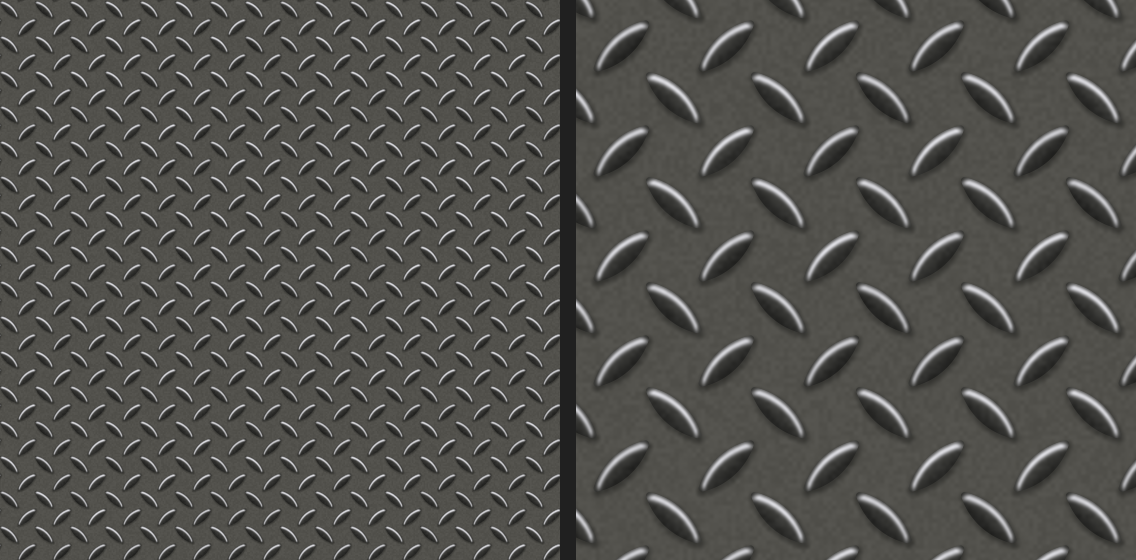
Left, the full canvas; right, a detail of the centre.
Give the GLSL for this texture, as a Shadertoy shader.

```glsl
// Steel tread plate: raised lens-shaped lugs leaning alternately left and right
// on a square lattice. Each lug is a rounded vesica distance field with a bright
// upper rim, a dark lower flank and a soft shadow; hashed grain covers the plate.

const float REPEATS = 16.0;                        // cells across and down
const vec2  LEFT_CENTER  = vec2(0.265, 0.735);     // lug leaning left, in cell units
const vec2  RIGHT_CENTER = vec2(0.765, 0.228);     // lug leaning right
const float LUG_ANGLE = 0.74;                      // radians above horizontal
const float HALF_LENGTH = 0.315;
const float HALF_WIDTH = 0.083;
const float ROUNDING = 0.032;
const vec2  SHADOW_SHIFT = vec2(0.008, -0.028);
const float SHADOW_STRENGTH = 0.55;
const float RIM_DEPTH = 0.042;                     // rim centre below the upper edge
const vec2  RIM_WIDTH = vec2(0.024, 0.036);        // at the lower and upper tip
const float GRAIN_SCALE = 384.0;
const float GRAIN_AMOUNT = 0.035;
const float LUG_VARIATION = 0.12;

const vec3 PLATE_COLOR  = vec3(0.322, 0.318, 0.298);
const vec3 SHADOW_COLOR = vec3(0.13, 0.13, 0.12);
const vec3 FLANK_COLOR  = vec3(0.205, 0.205, 0.195);
const vec3 RIM_COLOR    = vec3(0.86, 0.86, 0.88);

// Radius of the two arcs that bound a lug, and their distance from its axis
const float ARC_RADIUS = (HALF_LENGTH * HALF_LENGTH + HALF_WIDTH * HALF_WIDTH)
                       / (2.0 * HALF_WIDTH);
const float ARC_OFFSET = ARC_RADIUS - HALF_WIDTH;

float hash(vec2 p) {
    vec3 q = fract(p.xyx * 0.1031);
    q += dot(q, q.yzx + 33.33);
    return fract((q.x + q.y) * q.z);
}

float valueNoise(vec2 p) {
    vec2 cell = floor(p), f = fract(p);
    f = f * f * (3.0 - 2.0 * f);
    float low  = mix(hash(cell), hash(cell + vec2(1, 0)), f.x);
    float high = mix(hash(cell + vec2(0, 1)), hash(cell + vec2(1, 1)), f.x);
    return mix(low, high, f.y);
}

// Lug axes: x runs along the lug to its upper tip, y across to its upper edge
vec2 toLugAxes(vec2 p) {
    float c = cos(LUG_ANGLE), s = sin(LUG_ANGLE);
    return vec2(c * p.x + s * p.y, c * p.y - s * p.x);
}

float lugDistance(vec2 p) {
    p = abs(p);
    bool beyondTip = (p.x - HALF_LENGTH) * ARC_OFFSET > p.y * HALF_LENGTH;
    float d = beyondTip ? length(p - vec2(HALF_LENGTH, 0.0))
                        : length(p + vec2(0.0, ARC_OFFSET)) - ARC_RADIUS;
    return d - ROUNDING;
}

// Paints one lattice of lugs; lean is 1 for right and -1 for left
vec3 paintLugs(vec3 color, vec2 grid, vec2 center, float lean, float pixel) {
    vec2 q = grid - center + 0.5;
    vec2 id = mod(floor(q), REPEATS);
    vec2 local = fract(q) - 0.5;
    vec2 mirror = vec2(lean, 1.0);
    vec2 p = toLugAxes(local * mirror);
    float vary = hash(id + 17.0 * lean + 40.0) - 0.5;

    // Soft shadow below the lug
    float shadow = lugDistance(toLugAxes((local - SHADOW_SHIFT) * mirror));
    color = mix(color, SHADOW_COLOR,
                SHADOW_STRENGTH * (1.0 - smoothstep(-0.03, 0.055, shadow)));

    // Flank, darkest along its lower edge
    float d = lugDistance(p);
    float inside = 1.0 - smoothstep(-0.6 * pixel, 0.6 * pixel, d);
    float lift = smoothstep(-0.11, 0.03, p.y);
    vec3 lug = FLANK_COLOR * (mix(0.7, 1.12, lift) + LUG_VARIATION * vary);

    // Rim light follows the upper arc and thins toward the lower tip
    float along = clamp(0.5 + 0.5 * p.x / HALF_LENGTH, 0.0, 1.0);
    float depth = ARC_RADIUS + ROUNDING - length(p + vec2(0.0, ARC_OFFSET));
    float width = mix(RIM_WIDTH.x, RIM_WIDTH.y, along);
    float offset = (depth - RIM_DEPTH) / width;
    float rim = exp(-offset * offset) * mix(0.8, 1.0, smoothstep(0.0, 0.5, along));
    rim *= 1.0 - smoothstep(HALF_LENGTH - 0.05, HALF_LENGTH + 0.03, abs(p.x));
    lug = mix(lug, RIM_COLOR, rim * (1.0 + LUG_VARIATION * (vary - 0.5)));

    return mix(color, lug, inside);
}

void mainImage(out vec4 fragColor, in vec2 fragCoord) {
    vec2 uv = fragCoord / iResolution.y;
    vec2 grid = uv * REPEATS;
    float pixel = REPEATS / iResolution.y;

    vec3 color = PLATE_COLOR;
    color = paintLugs(color, grid, LEFT_CENTER, -1.0, pixel);
    color = paintLugs(color, grid, RIGHT_CENTER, 1.0, pixel);

    // Fine grain of the metal
    color += GRAIN_AMOUNT * (valueNoise(uv * GRAIN_SCALE) - 0.5);
    fragColor = vec4(clamp(color, 0.0, 1.0), 1.0);
}
```
